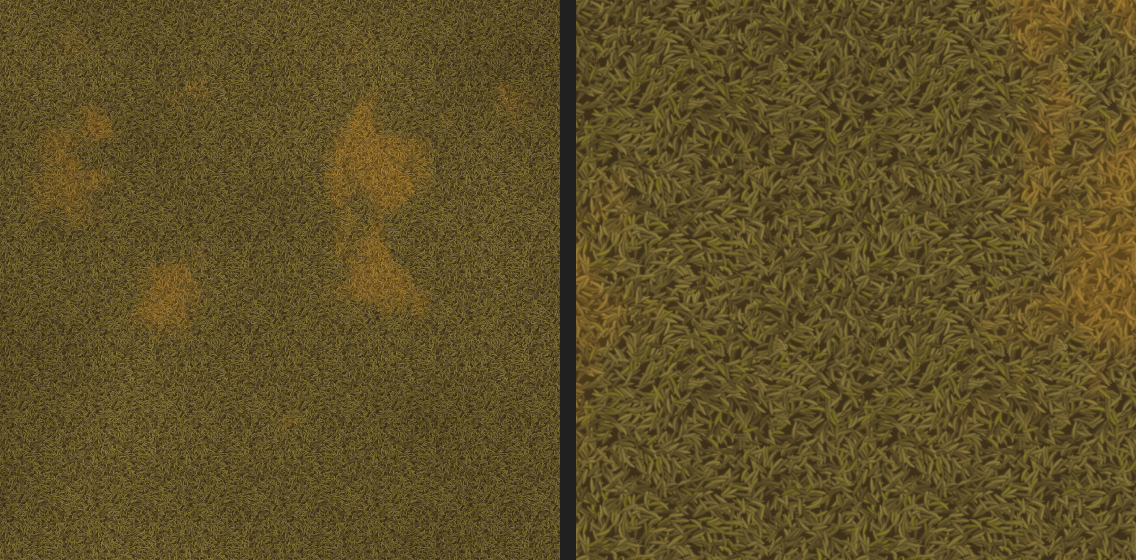
Left: the whole. Right: its middle third, enlarged.
A three.js fragment shader for this texture:

```glsl
#define TILES 6.0
#define CELLS_PER_TILE 22.0
#define BLADES_PER_CELL 5
#define BLADE_HALF_LENGTH 0.66
#define BLADE_HALF_WIDTH 0.17
#define EDGE_SOFTNESS 0.12
#define SOIL vec3(0.235, 0.185, 0.098)
#define DRY_BLADE vec3(0.305, 0.250, 0.130)
#define PALE_BLADE vec3(0.490, 0.428, 0.210)
#define GREEN_BLADE vec3(0.460, 0.430, 0.110)
#define STRAW vec3(0.520, 0.385, 0.145)

varying vec2 vUv;

vec3 hash3(vec3 p) {
  p = fract(p * vec3(0.1031, 0.1030, 0.0973));
  p += dot(p, p.yxz + 33.33);
  return fract((p.xxy + p.yxx) * p.zyx);
}

float noise(vec2 p) {
  vec2 i = floor(p);
  vec2 f = fract(p);
  f = f * f * (3.0 - 2.0 * f);
  float a = hash3(vec3(i, 7.0)).x;
  float b = hash3(vec3(i + vec2(1.0, 0.0), 7.0)).x;
  float c = hash3(vec3(i + vec2(0.0, 1.0), 7.0)).x;
  float d = hash3(vec3(i + vec2(1.0, 1.0), 7.0)).x;
  return mix(mix(a, b, f.x), mix(c, d, f.x), f.y);
}

float fbm(vec2 p) {
  float sum = 0.0;
  float total = 0.0;
  float weight = 1.0;
  for (int i = 0; i < 6; i++) {
    sum += weight * noise(p);
    total += weight;
    weight *= 0.62;
    p = mat2(1.6, 1.2, -1.2, 1.6) * p + 17.3;
  }
  return sum / total;
}

// Blade coordinates: x along the spine (-1..1), y across it, z coverage
vec3 bladeShape(vec2 p, float angle, float bend) {
  float c = cos(angle);
  float s = sin(angle);
  p = vec2(c * p.x + s * p.y, c * p.y - s * p.x);
  float along = p.x / BLADE_HALF_LENGTH;
  float across = p.y + bend * (along * along - 0.4);
  float width = BLADE_HALF_WIDTH * (1.0 - along * along);
  float cover = 1.0 - smoothstep(-EDGE_SOFTNESS, EDGE_SOFTNESS, abs(across) - width);
  cover *= 1.0 - smoothstep(0.85, 1.05, abs(along));
  return vec3(along, across / BLADE_HALF_WIDTH, cover);
}

// Overlapping blades, painted in a fixed order so neighbouring cells agree
vec3 grass(vec2 uv) {
  vec2 p = uv * TILES * CELLS_PER_TILE;
  vec2 base = floor(p);
  vec3 color = SOIL;
  for (int layer = 0; layer < BLADES_PER_CELL; layer++) {
    for (int y = -1; y <= 1; y++) {
      for (int x = -1; x <= 1; x++) {
        vec2 cell = base + vec2(float(x), float(y));
        vec2 tileCell = mod(cell, CELLS_PER_TILE);
        vec3 place = hash3(vec3(tileCell, float(layer) + 11.0));
        vec3 look = hash3(vec3(tileCell + 41.0, float(layer) + 23.0));
        float angle = (noise(tileCell * 0.3) - 0.5) * 4.2 + (place.z - 0.5) * 2.2;
        vec3 blade = bladeShape(p - cell - place.xy, angle, (look.z - 0.5) * 0.35);

        vec3 tint = mix(DRY_BLADE, PALE_BLADE, look.x);
        tint = mix(tint, GREEN_BLADE, 0.6 * smoothstep(0.82, 0.95, look.y));
        float ridge = 1.0 - smoothstep(0.1, 1.2, abs(blade.y - 0.2));
        tint *= mix(0.78, 1.06, ridge) * (1.0 + 0.06 * blade.x);
        color = mix(color, tint, blade.z);
      }
    }
  }
  return color;
}

void main() {
  vec3 color = grass(vUv);

  // Broad, soft changes of light over the field
  float light = 0.65 * noise(vUv * 3.0 + 5.2) + 0.35 * noise(vUv * 8.0 + 31.0);
  color *= mix(0.89, 1.11, light);

  // Ragged dry patches, kept away from the borders
  vec2 border = min(vUv, 1.0 - vUv);
  float inside = smoothstep(0.02, 0.14, min(border.x, border.y));
  float patchMask = smoothstep(0.60, 0.76, fbm(vUv * 5.0 + 2.7)) * inside;
  float brightness = dot(color, vec3(0.4, 0.5, 0.1)) / 0.315;
  vec3 straw = STRAW * mix(1.0, brightness, 0.65);
  color = mix(color, straw, 0.75 * patchMask);

  gl_FragColor = vec4(color, 1.0);
}
```
